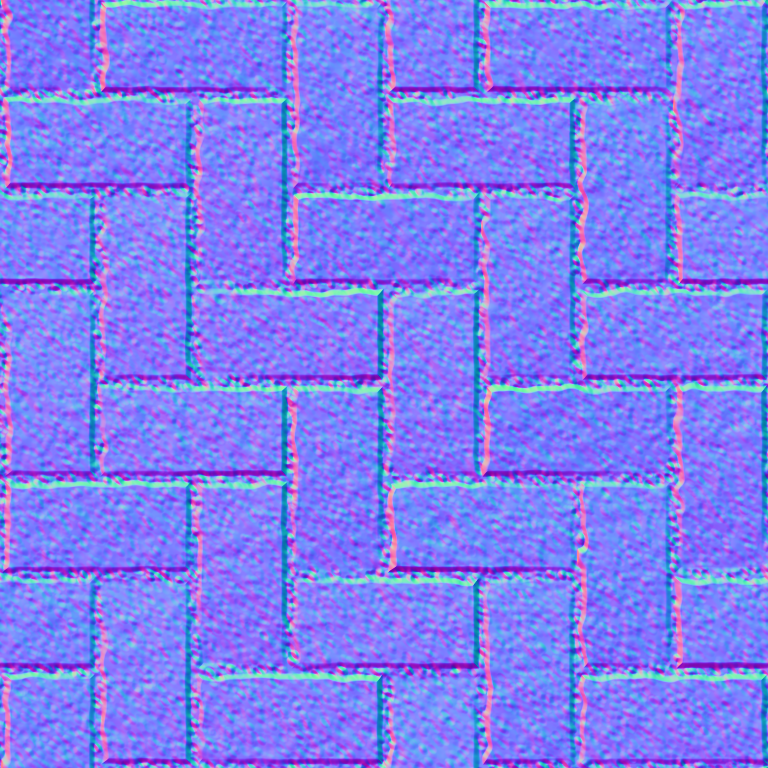
Reproduce this texture map procedurally as a Shadertoy shader.

```glsl
// Tangent-space normal map of rough herringbone paving bricks, eight cells per side.

const float CELLS = 8.0;

vec3 hash3(vec2 cell) {
    vec3 k = vec3(dot(cell, vec2(127.1, 311.7)),
                  dot(cell, vec2(269.5, 183.3)),
                  dot(cell, vec2(419.2, 371.9)));
    return fract(sin(k) * 43758.5);
}

// Cellular noise: one signed, diagonally stretched bump per lattice cell; tiles with the canvas.
float bumpNoise(vec2 p, float frequency) {
    p *= frequency;
    vec2 base = floor(p);
    float sum = 0.0;
    for (int y = -1; y <= 1; y++) {
        for (int x = -1; x <= 1; x++) {
            vec2 cell = base + vec2(x, y);
            vec3 rnd = hash3(mod(cell, CELLS * frequency));
            vec2 d = p - cell - rnd.xy;
            float falloff = max(0.0, 1.0 - 1.6 * (dot(d, d) + 0.8 * d.x * d.y));
            sum += (2.0 * rnd.z - 1.0) * falloff * falloff;
        }
    }
    return sum;
}

// Centre (xy) and half size (zw) of the two-cell brick that covers p.
vec4 herringbone(vec2 p) {
    vec2 cell = floor(p);
    float phase = floor(mod(cell.x - cell.y + 3.5, 4.0));
    bool upright = phase < 0.5 || phase > 2.5;
    float along = phase < 1.5 ? 1.0 : 0.0;
    return upright ? vec4(cell + vec2(0.5, along), 0.5, 1.0)
                   : vec4(cell + vec2(along, 0.5), 1.0, 0.5);
}

float surfaceHeight(vec2 p) {
    vec2 joint = p - vec2(0.02, 0.01);
    vec4 brick = herringbone(joint);
    vec2 q = joint - brick.xy;

    // Distance to the brick outline; the left and top sides are more ragged.
    float wobble = 0.045 * bumpNoise(p, 5.0);
    vec2 low = brick.zw + q - wobble * vec2(1.0, 0.2);
    vec2 high = brick.zw - q - wobble * vec2(0.2, 0.7);
    float edge = min(min(low.x, low.y), min(high.x, high.y));
    float top = smoothstep(0.025, 0.09, edge);

    // Each brick is slightly domed and leans its own way.
    vec2 lean = 0.12 * (hash3(mod(brick.xy, CELLS)).xy - 0.5);
    float face = 0.078 + dot(lean, q) - 0.05 * q.y * q.y;

    // Fine grain, coarser pitting, and rough mortar in the joints.
    float grain = bumpNoise(p, 16.0) * mix(0.045, 0.014, top);
    return top * face + grain + 0.016 * bumpNoise(p + 3.7, 6.0);
}

void mainImage(out vec4 fragColor, in vec2 fragCoord) {
    vec2 p = CELLS * fragCoord / iResolution.xy;
    vec2 stepSize = vec2(max(0.008, 0.5 * CELLS / iResolution.y), 0.0);

    vec2 slope = vec2(
        surfaceHeight(p + stepSize.xy) - surfaceHeight(p - stepSize.xy),
        surfaceHeight(p + stepSize.yx) - surfaceHeight(p - stepSize.yx)) / (2.0 * stepSize.x);

    // Red rises on left-hand edges, green on top edges.
    vec3 normal = normalize(vec3(slope.x, -slope.y, 1.0));
    fragColor = vec4(0.5 + 0.5 * normal, 1.0);
}
```
